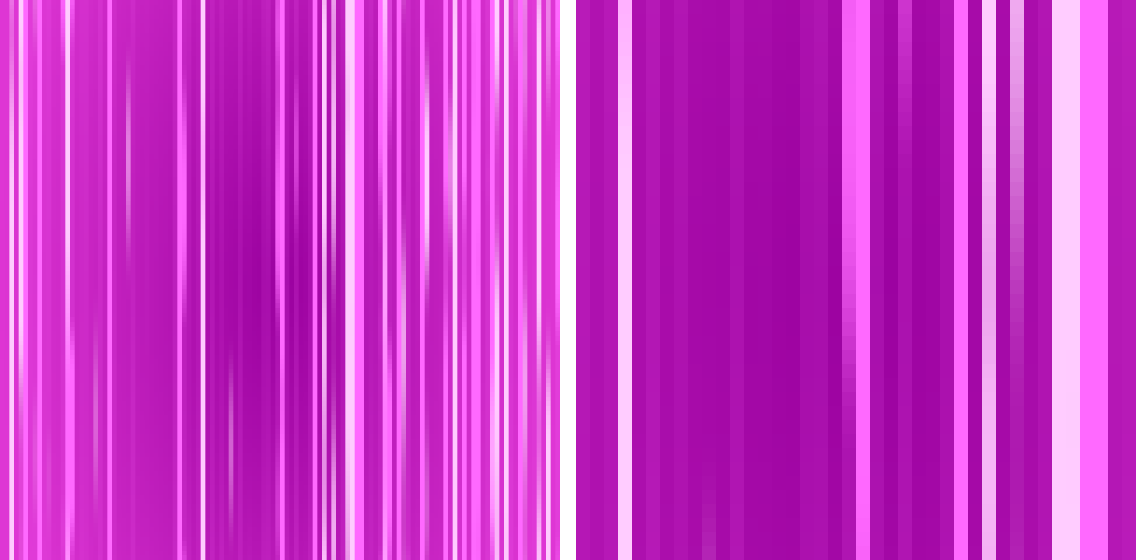
Left: the whole. Right: its middle third, enlarged.
This pattern is drawn by a Shadertoy shader. Its source:

```glsl
const float COLUMNS = 120.0;

vec2 gradientAt(vec2 p) {
    float angle = 6.2832 * fract(sin(dot(p, vec2(127.1, 311.7))) * 43758.5);
    return vec2(cos(angle), sin(angle));
}

float gradientNoise(vec2 p) {
    vec2 i = floor(p), f = p - i;
    vec2 u = f * f * (3.0 - 2.0 * f);
    vec2 e = vec2(1.0, 0.0);
    float low = mix(dot(gradientAt(i), f), dot(gradientAt(i + e), f - e), u.x);
    float high = mix(dot(gradientAt(i + e.yx), f - e.yx), dot(gradientAt(i + 1.0), f - 1.0), u.x);
    return mix(low, high, u.y);
}

// Cubing modulo a prime of the form 3k + 2 shuffles columns into evenly spread ranks
float shuffledRank(float column, float prime) {
    return mod(column * column * column, prime) / prime;
}

vec3 columnColor(float column, float y) {
    // Dark centre, lighter towards the sides
    float spread = length(vec2((column + 0.5) / COLUMNS - 0.5, 0.42 * (y - 0.5)));
    vec3 color = mix(vec3(0.60, 0.0, 0.62), vec3(0.87, 0.21, 0.83), min(2.0 * spread, 1.0));

    // Slow vertical drift makes some stripes fade in or out
    float pinkRank = shuffledRank(column, 131.0) + 0.22 * gradientNoise(vec2(column * 0.73, y * 2.2));
    float paleRank = shuffledRank(column + 37.0, 113.0) + 0.2 * gradientNoise(vec2(column * 0.67 + 90.0, y * 2.2));

    float faint = 0.14 * smoothstep(0.3, 0.75, pinkRank);
    float pink = max(faint, smoothstep(0.75, 0.83, pinkRank));
    color = mix(color, vec3(1.0, 0.41, 1.0), pink);
    return mix(color, vec3(1.0, 0.80, 1.0), smoothstep(0.84, 0.96, paleRank));
}

void mainImage(out vec4 fragColor, in vec2 fragCoord) {
    vec2 grid = fragCoord / iResolution.xy * COLUMNS;
    float y = (floor(grid.y) + 0.5) / COLUMNS;

    // Blend neighbouring columns across one pixel at their border
    float pixel = COLUMNS / iResolution.x;
    float border = floor(grid.x + 0.5);
    float side = clamp((grid.x - border) / pixel + 0.5, 0.0, 1.0);
    vec3 color = mix(columnColor(border - 1.0, y), columnColor(border, y), side);

    fragColor = vec4(color, 1.0);
}
```
